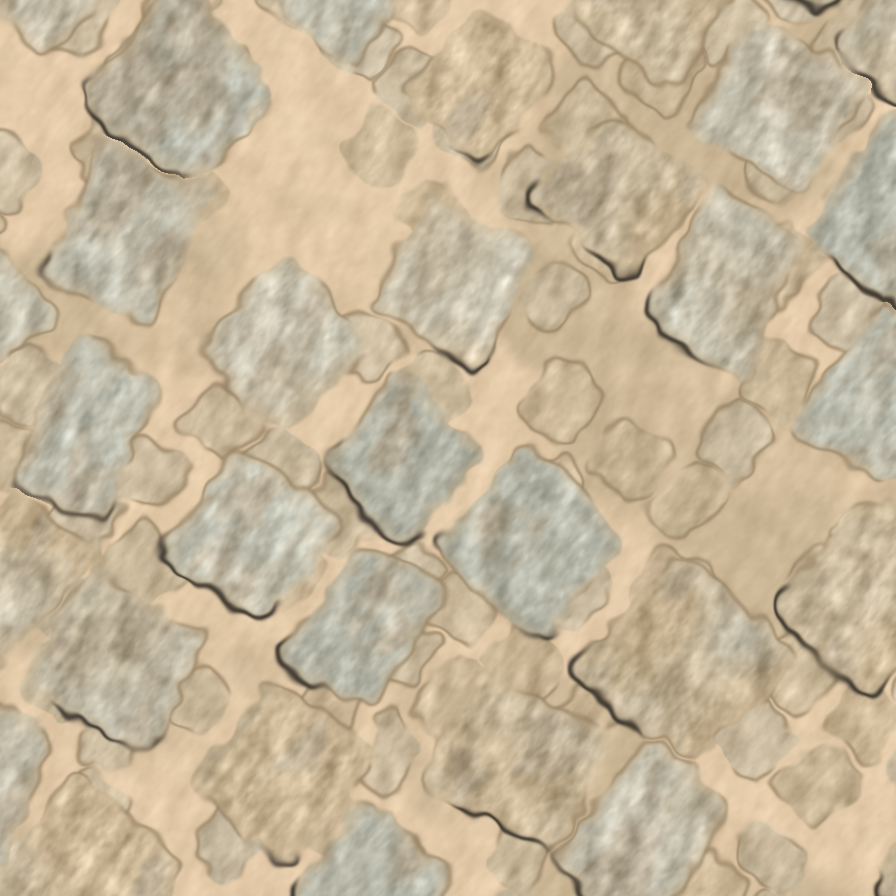
A WebGL 2 fragment shader for this texture:

```glsl
#version 300 es
precision highp float;

uniform vec2 u_resolution;
out vec4 fragColor;

const float STONES = 5.3;        // large stones across the canvas
const float PEBBLES = 11.5;      // small stones across the canvas
const float TILT = 0.66;         // slope of the courses, radians
const float WOBBLE = 0.030;      // broad bending of the outlines
const float CHIPPING = 0.012;    // fine roughness of the outlines
const float SOFTNESS = 0.0028;   // half width of the edge blend
const float CRACK_WIDTH = 0.0034;
const float RELIEF = 0.42;

const vec3 SAND = vec3(0.89, 0.79, 0.66);
const vec3 TAN = vec3(0.78, 0.70, 0.57);
const vec3 PALE_GREY = vec3(0.77, 0.75, 0.68);
const vec3 COOL_GREY = vec3(0.70, 0.71, 0.66);
const vec3 DIM = vec3(0.70, 0.65, 0.56);
const vec3 BROWN = vec3(0.58, 0.50, 0.38);
const vec3 DARK = vec3(0.23, 0.21, 0.18);

struct Stone {
    float inside;   // distance inward from the outline, in canvas units
    vec2 local;     // position relative to the half size
    vec2 id;
};

float hash(vec2 p) {
    return fract(sin(dot(p, vec2(127.1, 311.7))) * 43758.5);
}

vec2 hash2(vec2 p) {
    return vec2(hash(p), hash(p + 37.3));
}

float noise(vec2 p) {
    vec2 i = floor(p), f = fract(p);
    f = f * f * (3.0 - 2.0 * f);
    return mix(mix(hash(i), hash(i + vec2(1, 0)), f.x),
               mix(hash(i + vec2(0, 1)), hash(i + vec2(1, 1)), f.x), f.y);
}

float fbm(vec2 p) {
    float sum = 0.0, gain = 0.533;
    for (int i = 0; i < 4; i++) {
        sum += gain * noise(p);
        p = mat2(1.6, 1.2, -1.2, 1.6) * p + 5.7;
        gain *= 0.5;
    }
    return sum;
}

mat2 rotation(float a) {
    return mat2(cos(a), sin(a), -sin(a), cos(a));
}

float roundedBox(vec2 p, vec2 halfSize, float radius) {
    vec2 d = abs(p) - halfSize + radius;
    return length(max(d, 0.0)) + min(max(d.x, d.y), 0.0) - radius;
}

// Nearest of the jittered blocks laid in shifted rows.
Stone findStone(vec2 p, float count, float missing, float radius, float seed) {
    vec2 q = p * count;
    float nearest = 2.0, second = 2.0;
    Stone stone = Stone(-1.0, vec2(0), vec2(0));
    for (int j = -1; j <= 1; j++) {
        float row = floor(q.y) + float(j);
        float x = q.x + hash(vec2(row, seed));
        for (int i = -1; i <= 1; i++) {
            vec2 id = vec2(floor(x) + float(i), row) + seed;
            if (hash(id + 71.0) < missing) continue;
            vec2 center = vec2(floor(x) + float(i), row) + 0.5 + 0.26 * (hash2(id) - 0.5);
            vec2 rel = rotation(0.4 * (hash(id + 9.0) - 0.5)) * (vec2(x, q.y) - center);
            rel.x += 0.25 * (hash(id + 15.0) - 0.5) * rel.y;
            vec2 halfSize = mix(vec2(0.32, 0.36), vec2(0.48, 0.52), hash2(id + 23.0));
            float d = roundedBox(rel, halfSize, radius);
            if (d < nearest) {
                second = nearest;
                nearest = d;
                stone.local = rel / halfSize;
                stone.id = id;
            } else {
                second = min(second, d);
            }
        }
    }
    stone.inside = min(-nearest, 0.5 * (second - nearest) - 0.015) / count;
    return stone;
}

float line(float d, float width) {
    return exp(-d * d / (width * width));
}

void main() {
    vec2 p = gl_FragCoord.xy / min(u_resolution.x, u_resolution.y);
    vec2 grid = rotation(TILT) * p;
    vec2 bent = grid + WOBBLE * (vec2(fbm(p * 8.0), fbm(p * 8.0 + 40.0)) - 0.5)
                     + CHIPPING * (vec2(noise(p * 55.0), noise(p * 55.0 + 80.0)) - 0.5);

    // Surface grain, drawn out across the courses
    vec2 grainPos = grid * vec2(46.0, 24.0);
    float grain = fbm(grainPos);
    float slope = grain - fbm(grainPos + vec2(0.28, 0.35));
    float patches = fbm(p * 6.0 + 11.0);
    float fine = noise(grid * vec2(190.0, 120.0)) - 0.5;

    // Sandy ground
    vec3 color = mix(SAND, TAN, 0.85 * smoothstep(0.47, 0.68, patches));
    color += 0.10 * slope + 0.05 * (grain - 0.5);

    // Small stones with thin outlines
    Stone pebble = findStone(bent, PEBBLES, 0.38, 0.2, 17.0);
    vec3 pebbleColor = mix(TAN, PALE_GREY, hash(pebble.id + 3.0) * 0.6);
    pebbleColor += 0.3 * slope + 0.1 * (grain - 0.5);
    color = mix(color, pebbleColor, 0.85 * smoothstep(-SOFTNESS, SOFTNESS, pebble.inside));
    float broken = smoothstep(0.35, 0.65, noise(p * 24.0));
    color = mix(color, BROWN, 0.65 * broken * line(pebble.inside, 0.0028));

    // Large stones
    Stone stone = findStone(bent, STONES, 0.07, 0.1, 3.0);
    float tone = hash(stone.id + 5.0);
    vec3 face = mix(TAN, PALE_GREY, smoothstep(0.1, 0.5, tone + 0.7 * (patches - 0.5)));
    face = mix(face, COOL_GREY, 0.75 * smoothstep(0.5, 0.9, tone + 0.8 * (grain - 0.5)));
    face = mix(face, DIM, 0.75 * smoothstep(0.52, 0.72, fbm(grid * vec2(24.0, 12.0) + 7.0)));
    face += RELIEF * slope + 0.05 * fine + 0.05 * (hash(stone.id + 8.0) - 0.5);
    face = mix(face, TAN, 0.5 * (1.0 - smoothstep(0.0, 0.016, stone.inside)));
    float cover = smoothstep(-SOFTNESS, SOFTNESS, stone.inside);
    color = mix(color, face, cover);

    // Faint rims, then dark cracks under the lower sides
    color = mix(color, BROWN, 0.6 * broken * line(stone.inside, 0.003));
    float lower = smoothstep(0.5, 0.85, -stone.local.y);
    float opened = smoothstep(0.48, 0.68, noise(p * 9.0 + 31.0));
    float crack = line(stone.inside + 0.001, CRACK_WIDTH * (0.6 + noise(p * 40.0)));
    color = mix(color, DARK, 0.9 * lower * opened * crack);

    fragColor = vec4(clamp(color + 0.02 * fine, 0.0, 1.0), 1.0);
}
```
